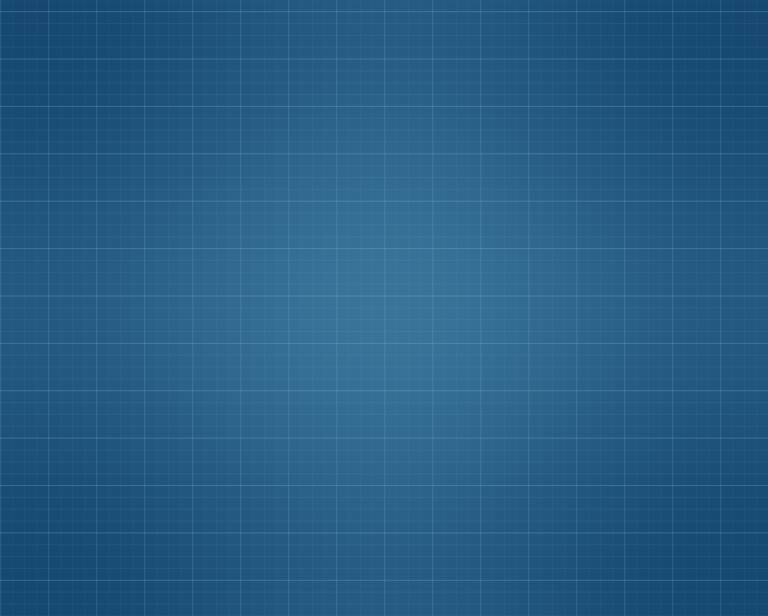
A Shadertoy shader for this pattern:

```glsl
const float TAU = 6.2831853;
const vec2 MAJOR_CELLS = vec2(16.0, 13.0);
const float MINOR_PER_MAJOR = 4.0;
const vec2 GRID_ANCHOR = vec2(0.501, 0.5195);
const float LINE_WIDTH = 0.0016;   // fraction of canvas height

// Exact share of a pixel-wide box covered by a line centred at zero
float lineCoverage(float dist, float width, float pixel) {
    float hi = min(dist + 0.5 * pixel, 0.5 * width);
    float lo = max(dist - 0.5 * pixel, -0.5 * width);
    return max(hi - lo, 0.0) / pixel;
}

// Opacity of upright (x) and level (y) rules, a whole number of cells per canvas
float gridLines(vec2 uv, vec2 cells, vec2 canvas, vec2 opacity, float pixel) {
    vec2 toLine = (fract((uv - GRID_ANCHOR) * cells + 0.5) - 0.5) / cells * canvas;
    float upright = opacity.x * lineCoverage(toLine.x, LINE_WIDTH, pixel);
    float level = opacity.y * lineCoverage(toLine.y, LINE_WIDTH, pixel);
    return 1.0 - (1.0 - upright) * (1.0 - level);
}

// Central glow that flattens out at the borders so that it wraps
float centreGlow(vec2 uv, vec2 weights) {
    vec2 s = sin(0.5 * TAU * (uv - 0.5));
    return pow(max(1.0 - dot(s * s, weights), 0.0), 1.25);
}

// Fine woven paper texture
float weave(vec2 uv, vec2 threads) {
    vec2 wave = sin(TAU * uv * threads);
    return 0.5 * (wave.x + wave.y);
}

void mainImage(out vec4 fragColor, in vec2 fragCoord) {
    vec2 uv = fragCoord / iResolution.xy;
    vec2 canvas = vec2(iResolution.x / iResolution.y, 1.0);
    float pixel = 1.0 / iResolution.y;

    // Blue paper
    vec3 edgeBlue = vec3(0.086, 0.282, 0.445);
    vec3 centreBlue = vec3(0.224, 0.454, 0.599);
    vec3 color = mix(edgeBlue, centreBlue, centreGlow(uv, vec2(0.53, 0.47)));
    color += 0.002 * weave(uv, vec2(160.0, 128.0));

    // Faint minor rules below brighter major ones
    vec3 lineBlue = vec3(0.56, 0.79, 0.88);
    vec2 minorCells = MAJOR_CELLS * MINOR_PER_MAJOR;
    float minorLine = gridLines(uv, minorCells, canvas, vec2(0.055, 0.075), pixel);
    float majorLine = gridLines(uv, MAJOR_CELLS, canvas, vec2(0.14, 0.19), pixel);
    color = mix(color, lineBlue, minorLine);
    color = mix(color, lineBlue, majorLine);

    fragColor = vec4(color, 1.0);
}
```
